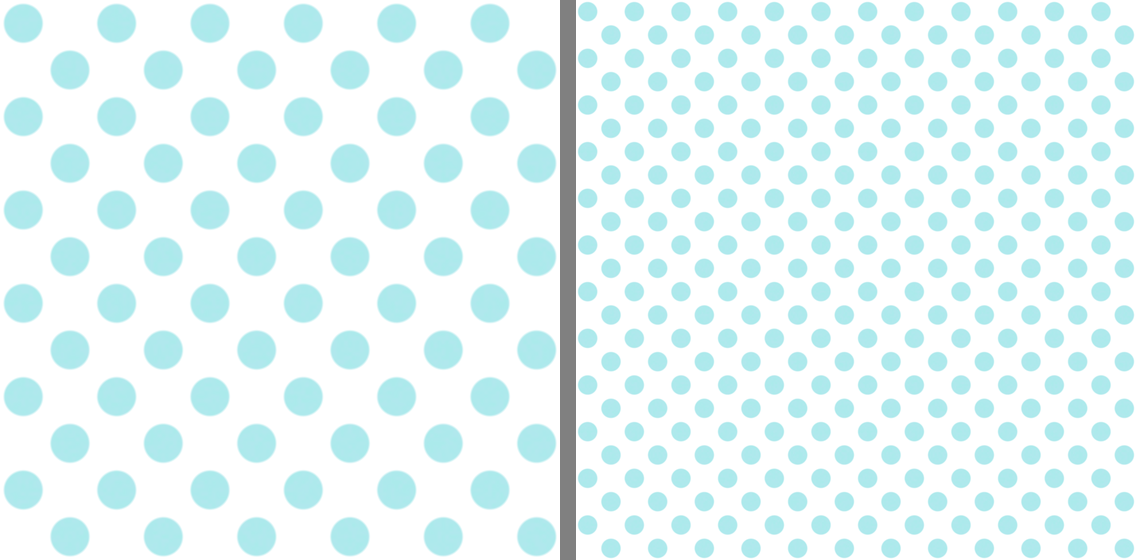
Left: one tile. Right: repeated 2 by 2.
Give the GLSL for this pattern, as a Shadertoy shader.

```glsl
// Staggered pale aqua polka dots on white, six repeats each way, with faint mottling.

float hash(vec2 p) {
    vec3 q = fract(p.xyx * 0.1031);
    q += dot(q, q.yzx + 33.33);
    return fract((q.x + q.y) * q.z);
}

// Value noise that wraps after a whole number of cells
float wrappedNoise(vec2 p, float cells) {
    vec2 i = floor(p), f = fract(p);
    vec2 a = mod(i, cells), b = mod(i + 1.0, cells);
    f = f * f * (3.0 - 2.0 * f);
    return mix(mix(hash(a), hash(vec2(b.x, a.y)), f.x),
               mix(hash(vec2(a.x, b.y)), hash(b), f.x), f.y);
}

// Distance to the nearest point of a unit grid through the given centre
float gridDistance(vec2 p, vec2 centre) {
    return length(fract(p - centre + 0.5) - 0.5);
}

void mainImage(out vec4 fragColor, in vec2 fragCoord) {
    vec2 uv = fragCoord / iResolution.xy;
    vec2 p = uv * 6.0;

    // Two interleaved grids make the staggered rows
    float d = min(gridDistance(p, vec2(0.25, 0.75)),
                  gridDistance(p, vec2(0.75, 0.25))) - 0.207;

    // Slightly soft rim, never thinner than a pixel
    float soft = max(0.016, 6.0 / iResolution.y);
    float dot_mask = 1.0 - smoothstep(-soft, soft, d);

    // Faint tint variation inside the dots
    float mottle = wrappedNoise(uv * 144.0, 144.0);
    vec3 aqua = mix(vec3(0.668, 0.918, 0.922), vec3(0.694, 0.909, 0.930), mottle);

    fragColor = vec4(mix(vec3(1.0), aqua, dot_mask), 1.0);
}
```
